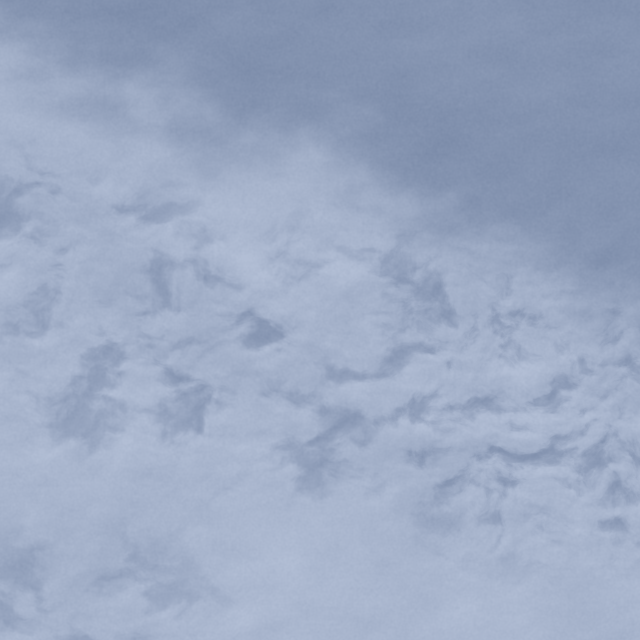
Give the GLSL for this texture, as a Shadertoy shader.

```glsl
// Trampled snow: a soft lumpy band of hollows below a diagonal blue shadow

vec2 hash2(vec2 cell) {
    vec3 p = fract(cell.xyx * vec3(0.1031, 0.1030, 0.0973));
    p += dot(p, p.yzx + 33.33);
    return fract((p.xx + p.yz) * p.zy) * 2.0 - 1.0;
}

// Gradient noise, roughly -0.6 to 0.6
float noise(vec2 p) {
    vec2 i = floor(p), f = fract(p);
    vec2 u = f * f * f * (f * (f * 6.0 - 15.0) + 10.0);
    vec2 e = vec2(1.0, 0.0);
    float low = mix(dot(hash2(i), f), dot(hash2(i + e), f - e), u.x);
    float high = mix(dot(hash2(i + e.yx), f - e.yx), dot(hash2(i + 1.0), f - 1.0), u.x);
    return mix(low, high, u.y);
}

float fbm(vec2 p) {
    float sum = 0.0, amplitude = 1.0;
    for (int i = 0; i < 5; i++) {
        sum += amplitude * noise(p);
        p = mat2(1.6, 1.2, -1.2, 1.6) * p + 17.3;
        amplitude *= 0.5;
    }
    return sum;
}

// Surface height: broad drifts on the left, small footprints on the right
float snowHeight(vec2 uv) {
    vec2 warp = vec2(fbm(uv * 7.0 + 3.1), fbm(uv * 7.0 + 41.7)) * 0.04;
    vec2 p = uv + warp;
    float drifts = fbm(p * vec2(8.0, 11.5) + 8.4);
    float prints = fbm(p * vec2(17.0, 23.0) + 62.0);
    return mix(drifts, prints, 0.7 * smoothstep(0.45, 0.75, uv.x));
}

void mainImage(out vec4 fragColor, in vec2 fragCoord) {
    vec2 uv = fragCoord / iResolution.xy;

    // Ragged diagonal edge between lit snow and shadow
    float edge = 0.93 - 0.40 * uv.x - uv.y;
    edge += 0.15 * fbm(uv * vec2(5.0, 8.0) + 21.0);
    float lit = smoothstep(-0.11, 0.10, edge);

    // Trampled band, with a smaller disturbed patch in the lower left corner
    float bandOffset = uv.y - (0.53 - 0.19 * uv.x) + 0.08 * noise(uv * 4.0 + 5.0);
    float band = 1.0 - smoothstep(0.14, 0.30, abs(bandOffset));
    float corner = 1.0 - smoothstep(0.08, 0.26, length((uv - vec2(0.12, 0.05)) * vec2(0.8, 1.3)));
    float trampled = max(band, 0.7 * corner);

    // Hollows and slope shading
    float height = snowHeight(uv);
    float slope = height - snowHeight(uv + vec2(-0.005, 0.009));
    float hollow = smoothstep(-0.04, 0.36, -height);

    float tone = mix(0.07, 0.86, lit);
    tone -= 0.52 * hollow * trampled * lit;
    tone += 0.46 * clamp(slope, -0.5, 0.5) * mix(0.2, 1.0, trampled) * mix(0.3, 1.0, lit);

    // Broad mottling, medium clumps and windblown streaks
    tone += 0.24 * fbm(uv * vec2(3.5, 5.0) + 90.0) * mix(0.55, 1.0, lit);
    tone += 0.18 * fbm(uv * vec2(14.0, 19.0) + 71.0) * mix(0.4, 1.0, trampled);
    vec2 along = vec2(uv.x + 0.4 * uv.y, uv.y - 0.25 * uv.x);
    tone += 0.10 * fbm(along * vec2(10.0, 24.0) + 33.0);

    // Faint grain
    tone += 0.09 * noise(uv * 130.0) + 0.10 * noise(uv * 230.0 + 9.0);

    vec3 shadowBlue = vec3(0.500, 0.562, 0.676);
    vec3 paleSnow = vec3(0.680, 0.729, 0.820);
    fragColor = vec4(mix(shadowBlue, paleSnow, clamp(tone, -0.1, 1.1)), 1.0);
}
```
